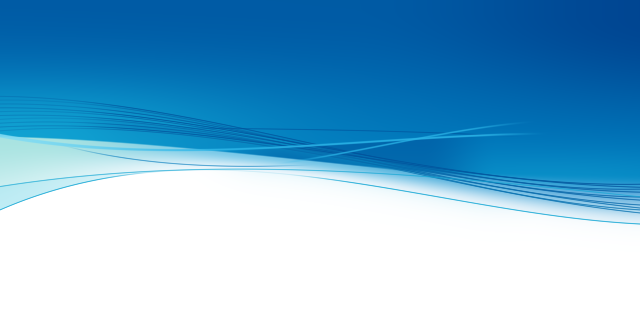
Write a Shadertoy shader that draws this background.

```glsl
// A deep blue sky sweeps over white paper, joined by a pale translucent band.
// Every edge is a cubic through four heights; bundles of thin strokes and
// fading sheets follow such curves. Depth is measured downward from the top.
#define BUNDLE_LINES 10
#define LINE_WIDTH 0.0022
#define SHEET_FADE 0.028
#define SHEET_ALPHA 0.13
#define GLOW_ALPHA 0.9

const vec3 NAVY = vec3(0.0, 0.27, 0.57);
const vec3 BLUE = vec3(0.0, 0.355, 0.645);
const vec3 AZURE = vec3(0.0, 0.47, 0.735);
const vec3 CYAN = vec3(0.07, 0.65, 0.83);
const vec3 ICE = vec3(0.51, 0.86, 0.95);
const vec3 MINT = vec3(0.66, 0.89, 0.88);
const vec3 INK = vec3(0.0, 0.31, 0.60);

// Cubic passing through heights h at x = 0, 1/3, 2/3 and 1
float curve(float x, vec4 h) {
    float s = 3.0 * x;
    vec4 d = s - vec4(0.0, 1.0, 2.0, 3.0);
    vec4 weights = vec4(-d.y * d.z * d.w / 6.0, d.x * d.z * d.w / 2.0,
                        -d.x * d.y * d.w / 2.0, d.x * d.y * d.z / 6.0);
    return dot(weights, h);
}

// Visibility of a stroke with softly tapered ends
float taper(float x, vec2 span) {
    return smoothstep(span.x, span.x + 0.12, x)
         * (1.0 - smoothstep(span.y - 0.12, span.y, x));
}

// Antialiased stroke along a curve
float stroke(vec2 p, vec4 h, float width, vec2 span) {
    float aa = 0.8 / iResolution.y;
    float d = abs(p.y - curve(p.x, h));
    float core = 1.0 - smoothstep(max(0.0, width * 0.5 - aa), width * 0.5 + aa, d);
    return core * taper(p.x, span);
}

vec3 skyColor(vec2 p) {
    vec3 top = mix(BLUE, NAVY, smoothstep(0.55, 1.05, p.x));
    vec3 col = mix(top, AZURE, smoothstep(-0.02, 0.47, p.y - 0.08 * p.x));
    vec2 left = (p - vec2(0.04, 0.43)) / vec2(0.36, 0.17);
    vec2 right = (p - vec2(0.86, 0.57)) / vec2(0.34, 0.09);
    col = mix(col, CYAN, GLOW_ALPHA * exp(-dot(left, left)));
    return mix(col, CYAN, 0.5 * exp(-dot(right, right)));
}

// Band between sky and paper; t runs from its lower edge (0) to the sky (1)
vec3 bandColor(float x, float t) {
    vec3 upper = mix(MINT, vec3(0.50, 0.80, 0.92), smoothstep(0.05, 0.38, x));
    upper = mix(upper, vec3(0.33, 0.67, 0.87), smoothstep(0.5, 0.95, x));
    vec3 lower = mix(vec3(0.84, 0.95, 0.96), vec3(0.94, 0.97, 0.99), smoothstep(0.0, 0.35, x));
    return mix(lower, upper, smoothstep(0.0, 1.0, t));
}

void mainImage(out vec4 fragColor, in vec2 fragCoord) {
    vec2 p = fragCoord / iResolution.xy;
    p.y = 1.0 - p.y;
    float aa = 1.0 / iResolution.y;
    vec2 full = vec2(-0.2, 1.2);

    vec4 paperEdge = vec4(0.656, 0.531, 0.609, 0.700);
    vec4 skyEdge = vec4(0.427, 0.471, 0.539, 0.578);
    vec4 foldEdge = vec4(0.583, 0.529, 0.552, 0.615);
    vec4 brightLine = vec4(0.424, 0.468, 0.432, 0.425);
    float paperY = curve(p.x, paperEdge);
    float skyY = curve(p.x, skyEdge);

    // White paper with a faint haze below the middle of the band
    float below = max(p.y - paperY, 0.0);
    float haze = 0.13 * exp(-below / 0.03) * taper(p.x, vec2(0.3, 0.85));
    vec3 col = mix(vec3(1.0), ICE, haze);

    // Pale band and the cooler fold at the lower left
    float t = (paperY - p.y) / max(paperY - skyY, 0.02);
    vec3 band = bandColor(p.x, clamp(t, 0.0, 1.0));
    float fold = smoothstep(-aa, aa, p.y - curve(p.x, foldEdge));
    band = mix(band, ICE, 0.28 * fold * (1.0 - smoothstep(0.0, 0.3, p.x)));
    col = mix(col, band, 1.0 - smoothstep(-aa, aa, p.y - paperY));

    // Sky, with an edge that softens to the right, and its dark inner wedge
    float soft = aa + 0.03 * smoothstep(0.55, 1.0, p.x);
    float sky = 1.0 - smoothstep(-soft, soft, p.y - skyY);
    vec3 skyShade = skyColor(p);
    float wedge = smoothstep(-aa, aa, p.y - curve(p.x, brightLine));
    skyShade = mix(skyShade, INK, 0.5 * wedge * taper(p.x, vec2(0.34, 0.78)));
    col = mix(col, skyShade, sky);

    // Crossing bundle: each dark stroke trails a translucent sheet
    for (int i = 0; i < BUNDLE_LINES; i++) {
        float f = (float(i) + 0.5) / float(BUNDLE_LINES);
        float g = fract(float(i) * 0.618 + 0.2);
        vec4 h = mix(vec4(0.295, 0.380, 0.516, 0.570),
                     vec4(0.415, 0.435, 0.553, 0.675), vec4(f, f, g, g));
        float d = p.y - curve(p.x, h);
        float sheet = smoothstep(-aa, aa, d) * exp(-max(d, 0.0) / SHEET_FADE);
        vec3 tint = mix(CYAN, BLUE, step(0.5, fract(g * 3.0)));
        float center = taper(p.x, vec2(0.1, 1.1));
        col = mix(col, tint, SHEET_ALPHA * sheet * center * (0.4 + 0.6 * sky));
        float ink = stroke(p, h, LINE_WIDTH, full) * mix(0.3, 0.75, center);
        col = mix(col, mix(INK, CYAN, 0.4 * g), ink);
    }

    // Fine lines outside the bundle
    col = mix(col, INK, 0.55 * stroke(p, vec4(0.391, 0.401, 0.414, 0.456), LINE_WIDTH, vec2(0.25, 0.83)));
    col = mix(col, AZURE, 0.6 * stroke(p, vec4(0.391, 0.518, 0.495, 0.50), LINE_WIDTH, vec2(0.08, 0.5)));
    col = mix(col, CYAN, 0.65 * stroke(p, foldEdge, LINE_WIDTH, full));
    float rim = 1.0 - 0.85 * taper(p.x, vec2(0.14, 0.56));
    col = mix(col, CYAN, 0.8 * rim * stroke(p, paperEdge, LINE_WIDTH, full));

    // Luminous ribbons crossing over the bundle
    vec3 light = mix(ICE, vec3(0.16, 0.70, 0.90), smoothstep(0.0, 0.4, p.x));
    float ribbon = mix(0.011, 0.006, smoothstep(0.0, 0.3, p.x));
    col = mix(col, light, 0.9 * stroke(p, brightLine, ribbon, vec2(-0.2, 0.86)));
    col = mix(col, light, 0.8 * stroke(p, vec4(0.365, 0.529, 0.428, 0.39), 0.005, vec2(0.42, 0.84)));
    fragColor = vec4(col, 1.0);
}
```
